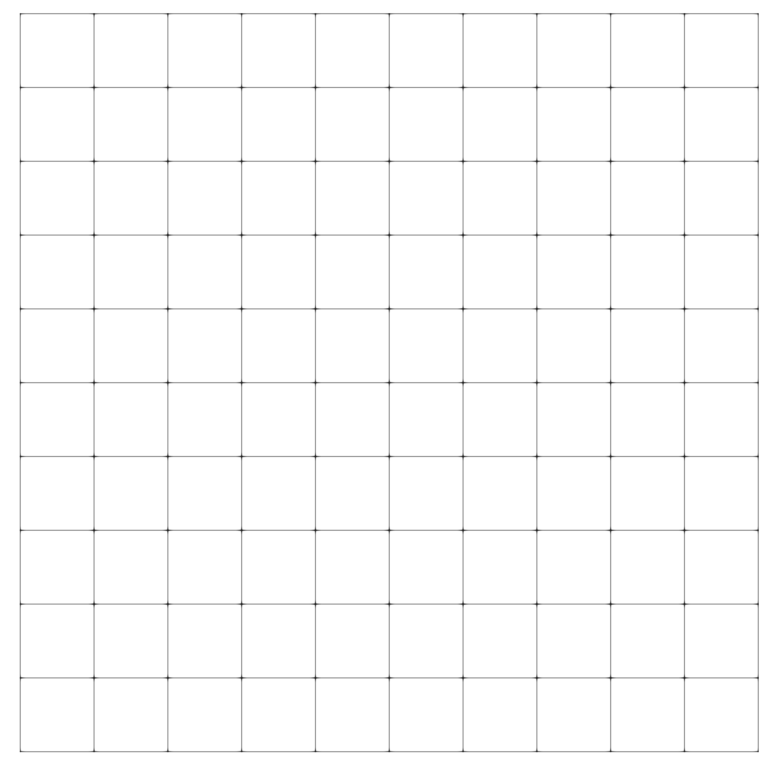
Write a WebGL 2 fragment shader that draws this pattern.

```glsl
#version 300 es
precision highp float;

// A ten by ten grid of hairlines on white. Each line swells slightly into a
// thin pointed star where it crosses another; the frame clips the outer halves.
// Lines are filtered analytically with a tent about one pixel in radius.

uniform vec2 u_resolution;
out vec4 fragColor;

// Lengths are fractions of the canvas height.
const vec2  CELL_COUNT  = vec2(10.0, 10.0);
const vec2  GRID_ORIGIN = vec2(0.0265, 0.0161);
const float CELL_SIZE   = 0.0966;
const float LINE_WIDTH  = 0.00069;
const float STAR_SWELL  = 0.0006;           // added half width at a crossing
const vec2  STAR_ARM    = vec2(0.0085, 0.0065);
const float FILTER_RADIUS = 1.1;            // in pixels, for smooth edges
const vec3  PAPER_COLOR = vec3(1.0);
const vec3  INK_COLOR   = vec3(0.12);

// Integral of the tent filter: 0 at -1, 1 at +1.
vec2 tentIntegral(vec2 x) {
    vec2 t = clamp(x, -1.0, 1.0);
    return 0.5 + t - 0.5 * t * abs(t);
}

// Filtered coverage of the band between lower and upper, on both axes.
vec2 bandCoverage(vec2 x, vec2 lower, vec2 upper, float radius) {
    return tentIntegral((x - lower) / radius) - tentIntegral((x - upper) / radius);
}

// Half width of a line at a given distance from its nearest crossing.
vec2 lineHalfWidth(vec2 distanceAlong, vec2 arm) {
    vec2 taper = max(1.0 - distanceAlong / arm, 0.0);
    return 0.5 * LINE_WIDTH + STAR_SWELL * taper * taper;
}

void main() {
    float radius = FILTER_RADIUS / u_resolution.y;
    vec2 position = gl_FragCoord.xy / u_resolution.y - GRID_ORIGIN;

    // Offset to the nearest vertical (x) and horizontal (y) line.
    vec2 nearest = clamp(floor(position / CELL_SIZE + 0.5), vec2(0.0), CELL_COUNT);
    vec2 offset = position - nearest * CELL_SIZE;

    // Vertical lines taper along y, horizontal lines along x.
    vec2 halfWidth = lineHalfWidth(abs(offset.yx), STAR_ARM.yx);

    // Clip to the outer edge of the frame.
    vec2 frameMin = vec2(-0.5 * LINE_WIDTH);
    vec2 frameMax = CELL_COUNT * CELL_SIZE + 0.5 * LINE_WIDTH;
    vec2 frame = bandCoverage(position, frameMin, frameMax, radius);
    vec2 lower = max(-halfWidth, frameMin - nearest * CELL_SIZE);
    vec2 upper = min(halfWidth, frameMax - nearest * CELL_SIZE);

    // Combine both line directions.
    vec2 lines = bandCoverage(offset, lower, upper, radius) * frame.yx;
    float ink = 1.0 - (1.0 - lines.x) * (1.0 - lines.y);

    fragColor = vec4(mix(PAPER_COLOR, INK_COLOR, ink), 1.0);
}
```
